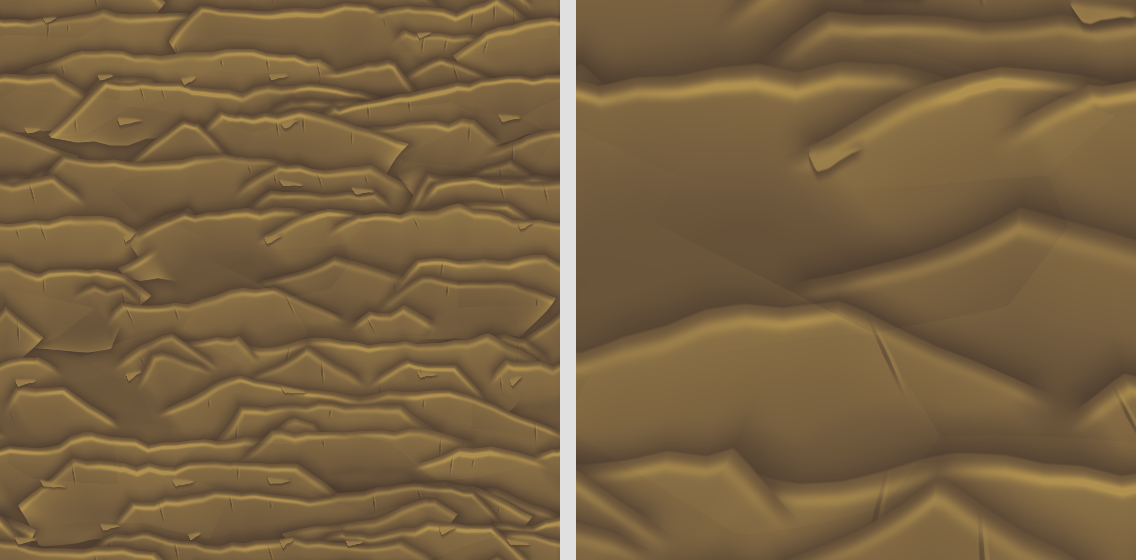
Left, the full canvas; right, a detail of the centre.
Reproduce this texture procedurally as a three.js fragment shader.

```glsl
// Draws a tiling cliff of overlapping, hand-painted sandstone slabs.
#define ROWS 16.0
#define COLS 4.0
#define EDGE 0.001
#define RIM 0.50
#define SHADOW 0.74
#define SHADOW_REACH 0.028
#define SCRATCH 0.3
#define FACET 0.08
#define CHIP_GRID vec2(7.0, 11.0)
#define FACET_GRID vec2(5.0, 13.0)
#define DARK vec3(0.30, 0.235, 0.18)
#define LIGHT vec3(0.67, 0.55, 0.30)

varying vec2 vUv;

const float TAU = 6.2831853;

// Whole-number wrap; the half step keeps it safe from rounding
vec2 wrap(vec2 id, vec2 count) {
  return floor(mod(id + 0.5, count));
}

float hash1(float n) {
  return fract(sin(n * 127.1) * 4375.85);
}

vec4 hash4(vec2 id) {
  vec4 p = fract((id.xyxy + 7.3) * vec4(0.1031, 0.1030, 0.0973, 0.1099));
  p += dot(p, p.wzxy + 33.33);
  return fract((p.xxyz + p.yzzw) * p.zywx);
}

// Straight-sided noise in -0.5..0.5, for chiselled outlines
float kink(float x, float seed) {
  float i = floor(x);
  return mix(hash1(i + seed), hash1(i + 1.0 + seed), x - i) - 0.5;
}

// Short leaning cuts just below the top edge of a slab
float scratches(vec2 q, float depth, float seed) {
  float x = (q.x + (hash1(seed) - 0.3) * 0.6 * q.y) * 24.0;
  vec4 h = hash4(vec2(floor(x), floor(seed * 50.0)));
  float across = (fract(x) - 0.3 - 0.4 * h.x) / 24.0;
  float along = abs(depth - 0.022) / (0.008 + 0.018 * h.y);
  float width = 0.0011 * max(0.0, 1.0 - along);
  float cut = 1.0 - smoothstep(width, width + EDGE, abs(across));
  float lip = 1.0 - smoothstep(width, width + EDGE, abs(across - 0.0025));
  return step(0.75, h.z) * (1.0 - smoothstep(0.0, 1.0, along)) * (0.5 * lip - cut);
}

// Paints one slab and its contact shadow over the tone behind it
float paintSlab(float tone, vec2 q, vec4 size, vec4 look) {
  float seed = floor(look.w * 400.0);
  float halfWidth = mix(0.07, 0.38, size.x * size.x);
  float thick = mix(0.09, 0.17, size.y);
  float rough = 0.028 * kink(q.x * 10.0, seed) + 0.008 * kink(q.x * 43.0, seed);
  float slope = (look.x - 0.45) * 0.19;

  // Sloping shoulders meet undercut ends at the two side corners
  vec2 leftQ = q + vec2(halfWidth, 0.03 + 0.05 * size.z);
  vec2 rightQ = q + vec2(-halfWidth, 0.03 + 0.05 * size.w);
  float leftTilt = mix(0.28, 0.95, look.y);
  float rightTilt = mix(0.28, 0.95, look.z);
  float top = slope * q.x + rough - q.y;
  float left = leftQ.x * sin(leftTilt) - leftQ.y * cos(leftTilt) + rough * 0.4;
  float right = -rightQ.x * sin(rightTilt) - rightQ.y * cos(rightTilt) + rough * 0.4;
  float upper = min(top, min(left, right));
  float ends = min(leftQ.x * 0.8 + leftQ.y * 0.6, rightQ.y * 0.6 - rightQ.x * 0.8);
  float lower = min(ends, q.y + thick - slope * q.x) + 0.010 * kink(q.x * 34.0, seed + 9.0);

  // Lit undersides end crisply, the others melt into the stone behind
  float lit = step(0.70, size.z);
  float melt = smoothstep(0.0, 0.035, lower);
  float under = clamp(1.0 + lower / SHADOW_REACH, 0.0, 1.0);
  float near = clamp(1.0 + upper / SHADOW_REACH, 0.0, 1.0) * mix(melt, under, lit);
  tone = mix(tone, 0.02, SHADOW * near * near);

  // Body, bevel, bright ridge and underside
  float body = mix(0.44, 0.58, look.w) + 0.15 * exp(-max(upper, 0.0) / 0.022);
  body -= 0.20 * smoothstep(0.015, 0.12, upper);
  body -= 0.36 * (1.0 - smoothstep(0.0, 0.010, upper));
  float ridge = (upper - 0.0105) / 0.0038;
  float wear = mix(0.45, 1.1, size.w) + 0.9 * kink(q.x * 17.0, seed + 3.0);
  wear *= mix(0.5, 1.0, smoothstep(-0.012, 0.004, min(left, right) - top));
  body += RIM * max(wear, 0.1) * exp(-ridge * ridge);
  body += lit * 0.34 * exp(-max(lower, 0.0) / 0.014);
  body += SCRATCH * scratches(q, upper, look.w);
  float foot = mix(melt, smoothstep(-EDGE, EDGE, lower), lit);
  return mix(tone, body, smoothstep(-EDGE, EDGE, upper) * foot);
}

// Cellular noise: each cell is a gently tilted plane
float facets(vec2 p) {
  vec2 g = p * FACET_GRID, cell = floor(g);
  float nearest = 9.0, shade = 0.0;
  for (int y = -1; y <= 1; y++) for (int x = -1; x <= 1; x++) {
    vec2 id = cell + vec2(x, y);
    vec4 h = hash4(wrap(id, FACET_GRID) + 31.0);
    vec2 r = id + h.xy - g;
    float d = dot(r, r);
    if (d < nearest) { nearest = d; shade = h.z - 0.5 + dot(r, h.wz - 0.5); }
  }
  return shade;
}

// Small bright broken lips with a crisp dark underside
float paintChip(float tone, vec2 p) {
  vec2 g = p * CHIP_GRID;
  vec4 h = hash4(wrap(floor(g), CHIP_GRID) + 63.0);
  vec2 q = (fract(g) - 0.5 - 0.4 * (h.xy - 0.5)) / CHIP_GRID + vec2(0.02, 0.0);
  q.y += q.x * (h.w - 0.5) * 0.4;
  float t = q.x / mix(0.025, 0.055, h.w);
  float drop = 0.013 * max(0.0, 1.0 - t) * smoothstep(0.0, 0.2, t);
  float low = q.y + drop + 0.003 * kink(q.x * 150.0, floor(h.x * 90.0));
  float inside = smoothstep(0.0, 0.003, drop) * step(0.68, h.z);
  tone = mix(tone, 0.05, 0.7 * inside * (1.0 - smoothstep(0.0, 0.008, abs(low))));
  float face = smoothstep(-EDGE, EDGE, low) * (1.0 - smoothstep(-0.002, 0.005, q.y));
  return mix(tone, 0.95 - 14.0 * max(low, 0.0), 0.85 * inside * face);
}

void main() {
  vec2 p = vUv + 0.005 * sin(TAU * (vUv.yx * vec2(4.0, 3.0) + vUv * vec2(2.0, 5.0)));
  float row = floor(p.y * ROWS), tone = 0.36;

  // Slabs from back (above) to front (below)
  for (int k = 4; k >= -2; k--) {
    float r = row + float(k), wrapped = wrap(vec2(r), vec2(ROWS)).x;
    float shift = hash1(wrapped + 5.0);
    float column = floor(p.x * COLS + shift);
    float order = wrap(vec2(r), vec2(2.0)).x * 2.0 - 1.0;
    for (int j = -2; j <= 2; j++) {
      float c = column + order * float(j);
      vec2 id = wrap(vec2(c, r), vec2(COLS, ROWS));
      vec4 place = hash4(id + 11.0);
      vec2 centre = vec2((c + place.x - shift) / COLS, (r + place.y) / ROWS);
      tone = paintSlab(tone, p - centre, hash4(id + 23.0), hash4(id + 47.0));
    }
  }

  // Surface detail and colour ramp
  tone = paintChip(tone, p) + FACET * facets(p);
  tone += 0.012 * sin(TAU * (7.0 * p.x + 5.0 * p.y)) * sin(TAU * (13.0 * p.y - 4.0 * p.x));
  tone = clamp(tone, 0.0, 1.05);
  vec3 colour = mix(DARK, LIGHT, tone) + vec3(0.0, -0.01, 0.05) * tone * max(0.0, 1.0 - tone);
  gl_FragColor = vec4(colour, 1.0);
}
```
